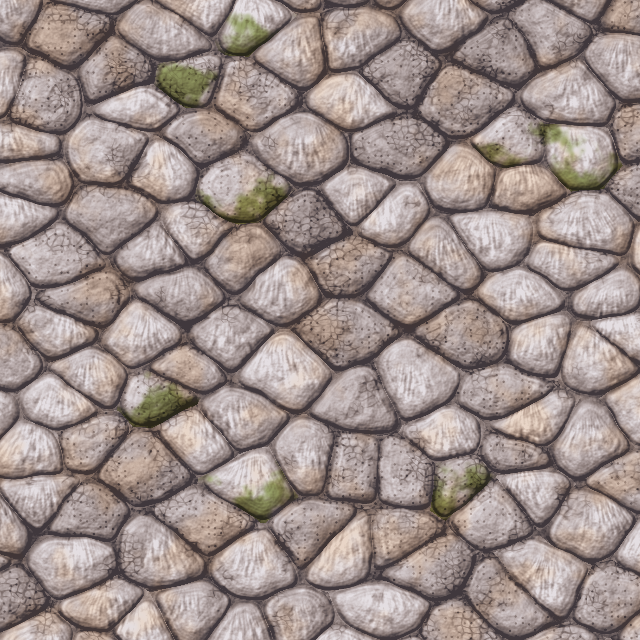
A WebGL 2 fragment shader for this texture:

```glsl
#version 300 es
precision highp float;
// Weathered palm bark: overlapping diamond scales from a jittered Voronoi
// lattice turned 45 degrees, lit as low domes, then layered with crackled
// crust, pale frayed fibres, pores, wrinkles and a little moss.

uniform vec2 u_resolution;
out vec4 fragColor;

struct Cell {
    float edge;   // rounded distance to the cell border
    vec2 local;   // position in the diamond, about -1 to 1
    vec2 seed;    // random pair for the cell
};

vec2 hash(vec2 p) {
    vec3 q = fract(p.xyx * vec3(0.1031, 0.1030, 0.0973));
    q += dot(q, q.yzx + 33.33);
    return fract((q.xx + q.yz) * q.zy);
}

float gradientDot(vec2 corner, vec2 offset) {
    return dot(hash(corner) * 2.0 - 1.0, offset);
}

float noise(vec2 p) {
    vec2 i = floor(p), f = fract(p), e = vec2(1, 0);
    vec2 w = f * f * f * (f * (f * 6.0 - 15.0) + 10.0);
    return mix(mix(gradientDot(i, f), gradientDot(i + e, f - e), w.x),
               mix(gradientDot(i + e.yx, f - e.yx), gradientDot(i + 1.0, f - 1.0), w.x), w.y);
}

float fbm(vec2 p) {
    float sum = 0.0, gain = 1.0;
    for (int i = 0; i < 4; i++) {
        sum += gain * noise(p);
        p = mat2(1.6, 1.2, -1.2, 1.6) * p + 7.3;
        gain *= 0.55;
    }
    return sum;
}

vec2 site(vec2 id) {
    return id + 0.5 + 0.72 * (hash(id) - 0.5);
}

Cell voronoi(vec2 p) {
    vec2 base = floor(p), nearest = base;
    float best = 9.0;
    for (int k = 0; k < 9; k++) {
        vec2 id = base + vec2(k % 3, k / 3) - 1.0;
        float dist = length(site(id) - p);
        if (dist < best) { best = dist; nearest = id; }
    }
    // Soft minimum over the borders rounds the corners.
    vec2 centre = site(nearest);
    float sum = 0.0;
    for (int k = 0; k < 25; k++) {
        if (k == 12) continue;
        vec2 other = site(nearest + vec2(k % 5, k / 5) - 2.0);
        sum += exp(-15.0 * dot(0.5 * (centre + other) - p, normalize(other - centre)));
    }
    vec2 r = p - centre;
    return Cell(-log(sum) / 15.0, vec2(r.x + r.y, r.x - r.y), hash(nearest + 51.7));
}

// Bent diamond lattice of scales
Cell scaleAt(vec2 p) {
    p += 0.016 * vec2(noise(p * 7.0), noise(p * 7.0 + 31.0));
    p += 0.005 * vec2(noise(p * 26.0 + 9.0), noise(p * 26.0 + 57.0));
    vec2 q = p * vec2(6.4, 8.4);
    return voronoi(vec2(q.x + q.y, q.x - q.y) + 20.0);
}

float height(vec2 p) {
    float dome = 1.0 - exp(-6.5 * max(scaleAt(p).edge, 0.0));
    return 0.027 * dome + 0.006 * fbm(p * 30.0) + 0.007 * noise(p * 15.0 + 4.0);
}

vec3 barkColour(float tone) {
    vec3 c = mix(vec3(0.25, 0.22, 0.24), vec3(0.51, 0.45, 0.44), clamp((tone - 0.24) / 0.22, 0.0, 1.0));
    c = mix(c, vec3(0.74, 0.69, 0.69), clamp((tone - 0.46) / 0.24, 0.0, 1.0));
    return mix(c, vec3(0.85, 0.82, 0.83), clamp((tone - 0.70) / 0.13, 0.0, 1.4));
}

void main() {
    vec2 p = gl_FragCoord.xy / u_resolution.y;
    Cell s = scaleAt(p);
    vec2 l = s.local;
    float blotch = fbm(p * 13.0 + 3.0), grain = fbm(p * 85.0);

    // Soft light from the upper left
    float e = 0.0015, h = height(p);
    vec3 n = normalize(vec3(h - height(p + vec2(e, 0)), h - height(p + vec2(0, e)), e));
    float tone = 0.72 + 0.36 * (dot(n, normalize(vec3(-0.3, 0.5, 0.8))) - 0.81);
    tone += 0.10 * (s.seed.x - 0.5) + 0.10 * blotch + 0.09 * grain;

    // Wrinkles following the flanks
    tone += 0.20 * noise(vec2(s.edge * 24.0, l.x * 2.5) + s.seed * 40.0) * smoothstep(0.40, 0.08, s.edge);

    // Frayed pale fibres fanning down from the tip
    float fan = l.x / (1.6 - l.y);
    float fibre = noise(vec2(fan * 24.0, l.y * 3.0) + s.seed * 60.0);
    float frayed = smoothstep(0.45, 0.6, s.seed.y) * smoothstep(0.75, 0.2, length(l) + 0.5 * blotch);
    tone += frayed * (0.07 + 0.38 * fibre);

    // Dark crust on the upper faces, split by fine cracks
    float crust = smoothstep(0.0, 0.18, blotch + 0.3 * l.y + 0.8 * (0.5 - s.seed.y) - 0.10);
    float crackle = voronoi(p * vec2(72.0, 92.0) + 1.2 * noise(p * 40.0)).edge;
    tone -= crust * (0.09 + 0.17 * smoothstep(0.16, 0.02, crackle) * smoothstep(-0.4, 0.2, noise(p * 22.0)));

    // Scattered pores
    vec2 g = p * 100.0, pore = hash(floor(g) + 13.0);
    float dotMask = smoothstep(0.26, 0.10, length(fract(g) - 0.3 - 0.4 * pore)) * step(0.6, pore.x);
    tone -= 0.20 * dotMask * smoothstep(0.55, 0.35, s.seed.y);

    // Shade and dark gaps between scales, deeper under the lower edges
    float gap = s.edge + 0.035 * noise(p * 45.0);
    tone -= 0.12 * smoothstep(0.16, 0.0, gap) * smoothstep(0.4, -0.4, l.y);
    tone -= 0.30 * smoothstep(0.065, 0.005, gap) * (0.8 + 0.5 * noise(p * 9.0));

    // Warm stains and rare moss
    vec3 colour = barkColour(tone);
    colour *= mix(vec3(1), vec3(1.02, 0.96, 0.88), smoothstep(-0.1, 0.4, fbm(p * 9.0 + 70.0)));
    float moss = step(0.95, s.seed.x) * smoothstep(-0.05, 0.35, blotch - 0.4 * l.y);
    colour = mix(colour, colour * vec3(0.66, 0.72, 0.46), moss);
    fragColor = vec4(colour, 1);
}
```
